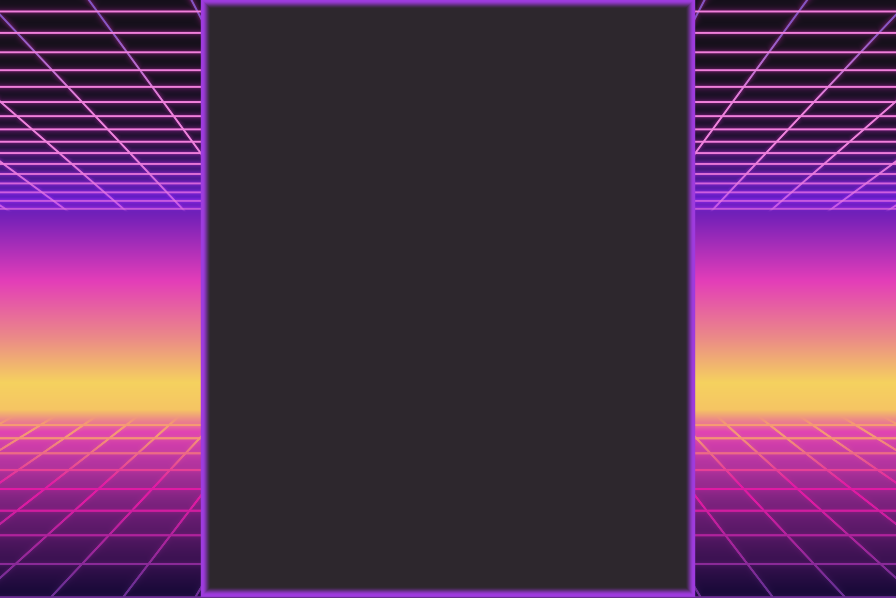
A WebGL 1 fragment shader for this background:

```glsl
precision highp float;
// Retro neon backdrop: a sunset gradient between a ceiling grid and a floor grid,
// with a dark purple-rimmed panel in front. Each grid is a projected plane: rows are
// evenly spaced in 1/depth, rails in x/depth; distances stay in canvas heights.
uniform vec2 u_resolution;

// Blends a colour into the next one between two heights
vec3 ramp(vec3 from, vec3 to, float start, float end, float y) {
    return mix(from, to, clamp((y - start) / (end - start), 0.0, 1.0));
}

// Vertical backdrop, y measured down from the top
vec3 backdrop(float y) {
    vec3 c = vec3(0.08, 0.06, 0.10);
    c = ramp(c, vec3(0.11, 0.06, 0.18), 0.10, 0.235, y);
    c = ramp(c, vec3(0.35, 0.11, 0.74), 0.235, 0.33, y);
    c = ramp(c, vec3(0.47, 0.13, 0.72), 0.33, 0.365, y);
    c = ramp(c, vec3(0.89, 0.24, 0.72), 0.365, 0.47, y);
    c = ramp(c, vec3(0.92, 0.54, 0.53), 0.47, 0.565, y);
    c = ramp(c, vec3(0.96, 0.82, 0.37), 0.565, 0.64, y);
    c = ramp(c, vec3(0.96, 0.77, 0.39), 0.64, 0.685, y);
    c = ramp(c, vec3(0.88, 0.26, 0.70), 0.685, 0.722, y);
    c = ramp(c, vec3(0.67, 0.19, 0.61), 0.722, 0.785, y);
    c = ramp(c, vec3(0.40, 0.11, 0.44), 0.785, 0.865, y);
    return ramp(c, vec3(0.07, 0.03, 0.20), 0.865, 1.0, y);
}

// Distances to the nearest row (x) and rail (y) of a projected grid
vec2 gridDistance(float x, float depth, float scale, float offset, float spacing) {
    float row = abs(fract(scale / depth - offset + 0.5) - 0.5) * depth * depth / scale;
    float slope = x / depth;
    float rail = abs(fract(slope / spacing) - 0.5) * spacing * depth;
    return vec2(row, rail * inversesqrt(1.0 + slope * slope));
}

// Antialiased coverage of a thin line
vec2 stroke(vec2 d, float halfWidth, float pixel) {
    return 1.0 - smoothstep(halfWidth - 0.5 * pixel, halfWidth + 0.5 * pixel, d);
}

void main() {
    vec2 uv = gl_FragCoord.xy / u_resolution;
    float pixel = 1.0 / u_resolution.y;
    float x = abs(uv.x - 0.5) * 1.5;
    float y = 1.0 - uv.y;
    vec3 color = backdrop(y);

    // Ceiling grid with a magenta halo
    if (y < 0.36) {
        vec2 d = gridDistance(x, 0.822 - y, 17.26, 21.5, 0.209);
        float fade = 1.0 - smoothstep(0.345, 0.355, y);
        float dim = 1.0 - 0.45 * smoothstep(0.24, 0.35, y);
        vec2 halo = exp(-d * 260.0);
        color += vec3(0.40, 0.06, 0.34) * max(halo.x, halo.y) * fade * dim;
        vec2 line = stroke(d, 0.0016, pixel);
        vec3 railColor = mix(vec3(0.52, 0.36, 0.80), vec3(0.98, 0.56, 0.90),
                             smoothstep(0.02, 0.20, y));
        color = mix(color, railColor, line.y * fade * dim * 0.9);
        color = mix(color, vec3(0.94, 0.50, 0.86), line.x * (1.0 - smoothstep(0.352, 0.357, y)) * dim);
    }

    // Floor grid, from orange at the horizon to violet up close
    if (y > 0.68) {
        vec2 d = gridDistance(x, y - 0.289, 8.299, 19.69, 0.1703);
        vec3 lineColor = ramp(vec3(0.97, 0.63, 0.43), vec3(0.91, 0.10, 0.65), 0.73, 0.81, y);
        lineColor = ramp(lineColor, vec3(0.46, 0.20, 0.62), 0.84, 0.98, y);
        vec2 line = stroke(d, 0.0019, pixel);
        vec2 halo = exp(-d * 300.0) * 0.3;
        float cover = max(max(line.x, line.y) * 0.9, max(halo.x, halo.y));
        color = mix(color, lineColor, cover * smoothstep(0.692, 0.712, y));
    }

    // Front panel with a glowing rim that fades inward
    float inside = min(0.414 - x, min(y + 0.002, 0.998 - y));
    vec3 panel = mix(vec3(0.62, 0.23, 0.87), vec3(0.176, 0.153, 0.176),
                     smoothstep(0.003, 0.017, inside));
    color = mix(color, panel, smoothstep(-0.5 * pixel, 0.5 * pixel, inside));

    gl_FragColor = vec4(color, 1.0);
}
```
